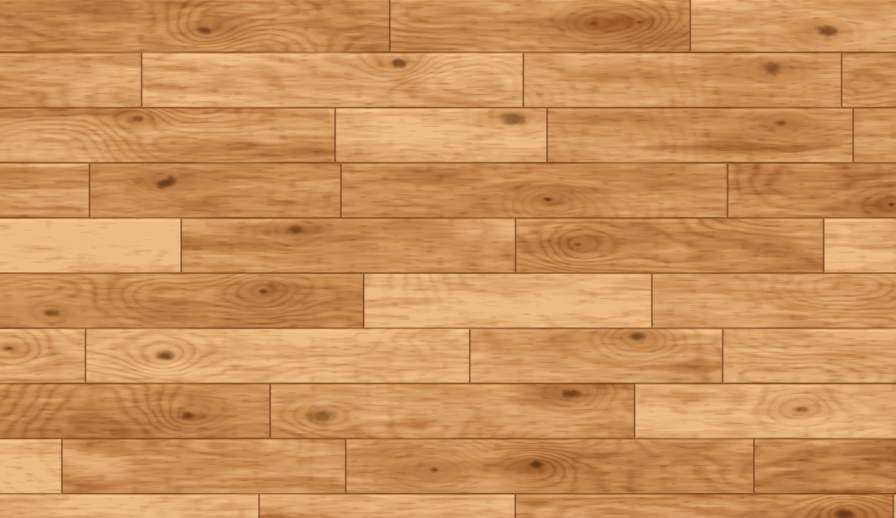
This texture is drawn by a WebGL 1 fragment shader. Its source:

```glsl
precision highp float;
uniform vec2 u_resolution;

float hash(vec2 p) {
  return fract(sin(dot(p, vec2(127.1, 311.7))) * 43758.5);
}

float noise(vec2 p) {
  vec2 i = floor(p), f = fract(p);
  f = f * f * (3.0 - 2.0 * f);
  return mix(mix(hash(i), hash(i + vec2(1.0, 0.0)), f.x),
             mix(hash(i + vec2(0.0, 1.0)), hash(i + 1.0), f.x), f.y);
}

float fbm(vec2 p) {
  float sum = 0.0, amp = 0.53;
  for (int i = 0; i < 4; i++) {
    sum += amp * noise(p);
    p = p * 2.03 + 17.3;
    amp *= 0.5;
  }
  return sum;
}

// End joint k of a row, in average plank lengths
float joint(float k, float row) {
  return k + 0.13 + fract(row * 0.39) + 0.44 * (hash(vec2(k, row + 3.0)) - 0.5);
}

// Thin antialiased line around distance zero
float seam(float d, float halfWidth, float px) {
  return 1.0 - smoothstep(halfWidth - 0.5 * px, halfWidth + px, d);
}

vec3 woodColor(float t) {
  vec3 amber = vec3(0.60, 0.34, 0.145);
  vec3 honey = vec3(0.785, 0.545, 0.32);
  vec3 cream = vec3(0.925, 0.73, 0.51);
  return t < 0.55 ? mix(amber, honey, max(t, 0.0) / 0.55)
                  : mix(honey, cream, min((t - 0.55) / 0.45, 1.0));
}

void main() {
  // One unit is one board width; rows count down from the top
  float px = 9.39 / u_resolution.y;
  vec2 q = vec2(gl_FragCoord.x, u_resolution.y - gl_FragCoord.y) * px;
  q.y += 0.05;
  float row = floor(q.y), across = fract(q.y);

  // Find the plank between two staggered joints
  float meanLength = 5.7;
  float s = q.x / meanLength;
  float cell = floor(s - 0.13 - fract(row * 0.39));
  float id = cell - 1.0 + step(joint(cell, row), s) + step(joint(cell + 1.0, row), s);
  float left = joint(id, row) * meanLength;
  float right = joint(id + 1.0, row) * meanLength;
  vec2 plank = vec2(id, row);
  float seed = hash(plank + 5.7);

  // Knots bend the grain and darken their surroundings
  vec2 g = vec2(q.x, across) + seed * vec2(71.0, 93.0);
  float swell = 0.0, knot = 0.0, stain = 0.0;
  for (int i = 0; i < 2; i++) {
    vec2 key = plank * 1.7 + float(i) * 23.0;
    float present = step(0.52, hash(key + 1.3));
    float size = mix(0.05, 0.17, pow(hash(key + 2.9), 1.5));
    vec2 center = vec2(mix(left + 0.5, right - 0.5, hash(key + 4.1)),
                       mix(0.12, 0.88, hash(key + 6.3)));
    vec2 d = vec2(q.x, across) - center;
    float pull = present * exp(-2.5 * d.x * d.x - 9.0 * d.y * d.y);
    g.y -= 0.6 * d.y * pull;
    swell += 0.4 * pull;
    float r = length(d * vec2(0.5, 1.0)) / size + 1.1 * (fbm(g * vec2(5.0, 12.0)) - 0.5);
    knot += present * (1.0 - smoothstep(0.1, 1.0, r)) * mix(0.45, 0.95, hash(key + 8.7));
    stain += present * exp(-1.6 * d.x * d.x - 26.0 * d.y * d.y);
  }

  // Growth rings form nested arches along the board
  float field = noise(g * vec2(0.42, 1.3)) + 0.12 * fbm(g * vec2(1.5, 4.0)) + swell;
  float ring = pow(0.5 + 0.5 * sin(field * 58.0), 2.0);
  float figured = smoothstep(0.3, 0.7, noise(g * vec2(0.3, 0.8) + 9.0));

  // Dark heartwood streaks appear on a few boards
  float heart = smoothstep(0.56, 0.72, fbm(g * vec2(0.22, 2.6) + 31.0));
  heart *= step(0.6, hash(plank + 11.9));

  // Fine fibres and short open pores
  float fibre = 0.6 * noise(g * vec2(1.3, 13.0)) + 0.4 * noise(g * vec2(3.5, 27.0));
  float pores = smoothstep(0.6, 0.95, noise(g * vec2(5.0, 24.0) + 47.0));

  float tone = mix(0.45, 0.94, pow(hash(plank + 7.1), 0.7));
  tone += 0.6 * (fbm(g * vec2(0.35, 2.2)) - 0.5) + 0.42 * (fibre - 0.5);
  tone -= 0.2 * ring * mix(0.25, 1.0, figured) + 0.16 * pores;
  tone -= 0.3 * heart + 0.28 * stain * (0.5 + fibre);
  tone += 0.05;
  vec3 color = woodColor(tone);
  color = mix(color, vec3(0.34, 0.18, 0.07), min(knot, 0.9));

  // Board edges: a narrow groove beside a faint worn bevel
  float edgeY = min(across, 1.0 - across);
  float edgeX = min(q.x - left, right - q.x);
  float wear = mix(0.4, 0.85, noise(vec2(q.x * 0.7, floor(q.y + 0.5) * 5.3)));
  float groove = max(seam(edgeY, 0.011, px) * wear, seam(edgeX, 0.011, px) * 0.7);
  color *= 1.0 + 0.05 * seam(abs(across - 0.05), 0.015, px);
  color = mix(color, vec3(0.43, 0.24, 0.10), groove);

  gl_FragColor = vec4(color, 1.0);
}
```
